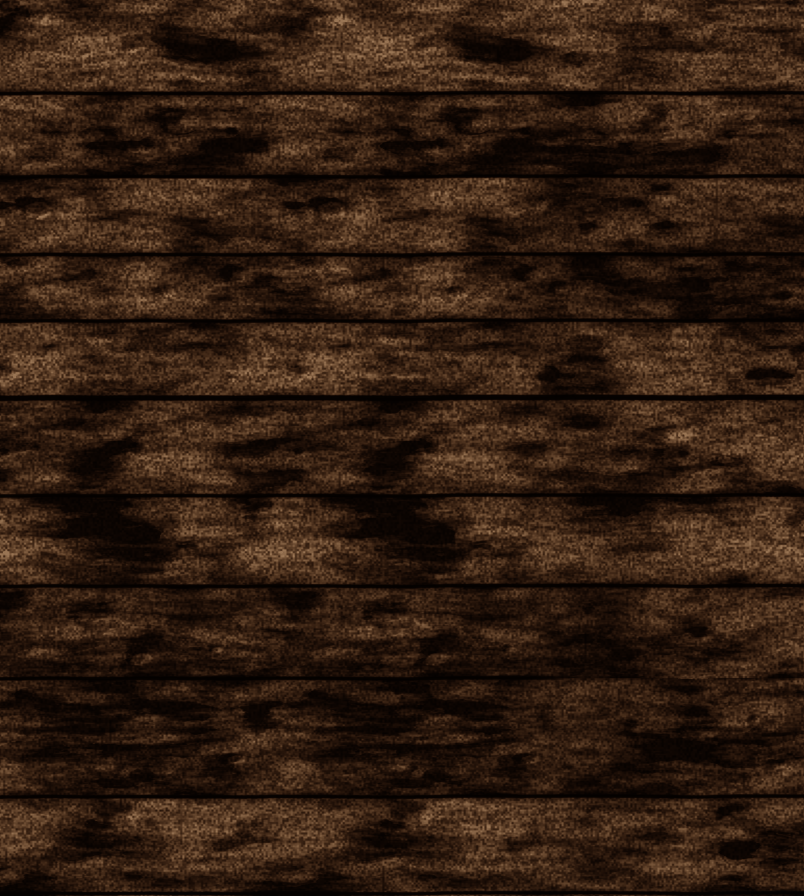
Reproduce this texture procedurally as a Shadertoy shader.

```glsl
const float SPAN = 0.328; // width of the repeating stretch of boards
const float SEAMS[11] = float[](0.003, 0.111, 0.243, 0.346, 0.447, 0.556, 0.642, 0.716, 0.803, 0.896, 1.02);
const float TONES[10] = float[](0.19, 0.20, 0.205, 0.205, 0.185, 0.225, 0.175, 0.205, 0.20, 0.225);

float hash(vec2 p) {
    vec3 q = fract(vec3(p.xyx) * 0.1031);
    q += dot(q, q.yzx + 33.33);
    return fract((q.x + q.y) * q.z);
}

// Value noise that wraps along x
float noise(vec2 p, float wrap, float seed) {
    vec2 i = floor(p), f = fract(p);
    f = f * f * (3.0 - 2.0 * f);
    vec2 x = mod(vec2(i.x, i.x + 1.0), wrap) + seed * 13.37;
    return mix(mix(hash(vec2(x.x, i.y)), hash(vec2(x.y, i.y)), f.x),
               mix(hash(vec2(x.x, i.y + 1.0)), hash(vec2(x.y, i.y + 1.0)), f.x), f.y);
}

float fbm(vec2 p, float wrap, float seed) {
    float sum = 0.0, amp = 0.516;
    for (int i = 0; i < 5; i++) {
        sum += amp * noise(p, wrap, seed);
        p *= 2.0;
        wrap *= 2.0;
        amp *= 0.5;
        seed += 17.0;
    }
    return sum;
}

// Brightness of one weathered board
float board(vec2 p, int plank, float side) {
    float seed = float(plank) * 7.0 + side * 91.0;
    float u = p.x / SPAN;
    float y = p.y + 0.014 * (fbm(vec2(u * 4.0, p.y * 14.0), 4.0, seed + 3.0) - 0.5);
    float broad = fbm(vec2(u * 3.0, y * 18.0), 3.0, seed);
    float fibre = fbm(vec2(u * 6.0, y * 150.0), 6.0, seed + 1.0);
    float chips = fbm(vec2(u * 8.0, y * 62.0), 8.0, seed + 2.0);
    float wear = plank == 5 ? 0.04 + 0.08 * side : 0.06 * hash(vec2(seed, 4.0)) - 0.04;
    float flake = chips + 0.5 * (broad - 0.5) + wear;

    float v = TONES[plank] + 0.36 * (broad - 0.5) + 0.30 * (fibre - 0.5);
    v += 0.075 * smoothstep(0.55, 0.63, flake) - 0.075 * smoothstep(0.45, 0.37, flake);

    // Bare patches and small knots with a dark hollow beside them
    for (int k = 0; k < 3; k++) {
        vec2 id = vec2(seed + 5.0, float(k) * 3.0 + 1.0);
        float size = k == 0 ? mix(0.007, 0.016, hash(id + 20.0)) : mix(0.004, 0.007, hash(id + 20.0));
        float rise = mix(0.2, 0.8, hash(id + 40.0));
        vec2 d = vec2((fract(u - hash(id) + 0.5) - 0.5) * SPAN,
                      p.y - mix(SEAMS[plank], min(SEAMS[plank + 1], 1.0), rise));
        float ragged = 2.6 * (chips - 0.5);
        float heart = length(d / vec2(1.6, 0.9)) / size + ragged;
        float hollow = length((d + size * vec2(1.1, -0.7)) / vec2(1.7, 1.0)) / size + ragged;
        v -= 0.12 * smoothstep(1.3, 0.5, hollow);
        v += 0.14 * smoothstep(1.1, 0.5, heart) * step(0.35, hash(id + 60.0));
    }
    return v;
}

void mainImage(out vec4 fragColor, in vec2 fragCoord) {
    vec2 p = fragCoord / iResolution.y;
    float aa = 1.0 / iResolution.y;
    float bentY = p.y + 0.003 * (fbm(vec2(p.x * 9.0, 2.0), 64.0, 8.0) - 0.5);

    // Locate the board and the dark gaps around it
    int plank = 0;
    float gap = 0.0, shade = 0.0;
    for (int i = 0; i < 10; i++) {
        if (bentY > SEAMS[i]) plank = i;
        float d = abs(bentY - SEAMS[i]);
        float depth = i == 2 ? 1.0 - 0.8 * smoothstep(0.59, 0.66, p.x) : 1.0;
        float halfWidth = i == 5 ? 0.0030 : 0.0019;
        gap = max(gap, depth * (1.0 - smoothstep(halfWidth - aa, halfWidth + aa, d)));
        shade = max(shade, depth * exp(-d / 0.005));
    }

    // Repeating boards on the left give way to a different stretch
    float side = smoothstep(0.57, 0.63, p.x + 0.05 * (fbm(p * vec2(8.0, 30.0), 64.0, 6.0) - 0.5));
    float v = mix(board(p, plank, 0.0), board(p, plank, 1.0), side);

    // Broad light and stains
    vec2 glow = (p - vec2(0.40, 0.99)) / vec2(0.20, 0.05);
    vec2 stain = (p - vec2(0.68, 0.22)) / vec2(0.07, 0.17);
    v += 0.08 * exp(-dot(glow, glow));
    v *= 1.0 - 0.40 * exp(-dot(stain, stain));
    v *= 1.0 - 0.18 * side * smoothstep(0.63, 0.66, p.y) * smoothstep(0.82, 0.78, p.y);

    // Gaps, then fine grain
    v = max(v, 0.045) * (1.0 - 0.55 * shade);
    v *= 1.0 + 0.95 * (noise(p * 430.0, 4096.0, 5.0) - 0.5);
    v = mix(v, 0.015, 0.95 * gap);

    vec3 brown = vec3(1.0, 0.87, 0.72) * pow(vec3(clamp(v, 0.01, 0.6)), vec3(1.0, 1.25, 1.52));
    fragColor = vec4(brown, 1.0);
}
```
